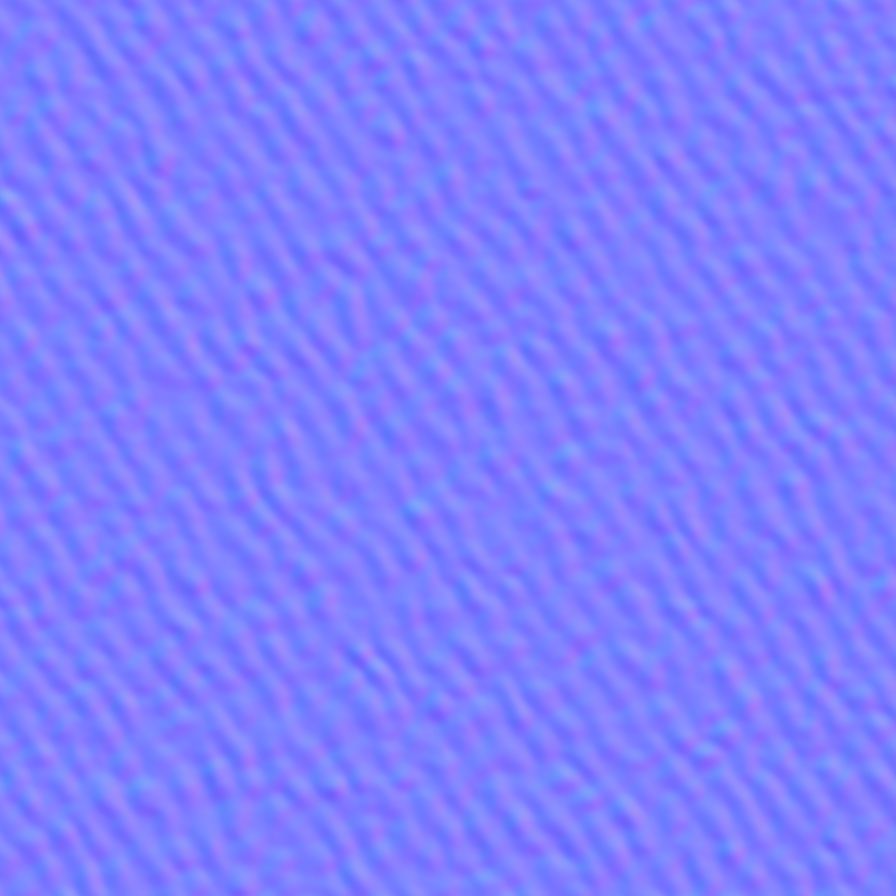
This texture map is drawn by a Shadertoy shader. Its source:

```glsl
// Tangent-space normal map of a soft, irregular diagonal twill weave.

// Stitch lattice: counts per canvas across and along the diagonal ridges
const vec2 WALE_WAVES = vec2(23.0, 16.0);
const vec2 CROSS_WAVES = vec2(-18.0, 20.0);
const vec2 STITCH_RADIUS = vec2(0.66, 0.80); // across and along a ridge
const float STITCH_HEIGHT = 0.0016;
const float STITCH_JITTER = 0.40;
const float ROW_SHIFT = 0.55;                // random slide of each ridge
const float WALE_HEIGHT = 0.00026;

// Irregularity: cells per canvas and strength
const float WARP_CELLS = 9.0;
const float WARP_AMOUNT = 0.20;
const float LUMP_CELLS = 26.0;
const float LUMP_HEIGHT = 0.0009;
const float FIBRE_CELLS = 56.0;
const float FIBRE_HEIGHT = 0.0008;

const float RELIEF = 1.0;                    // overall steepness
const float SLOPE_STEP = 0.002;              // sampling distance for slopes
const float TAU = 6.2831853;

vec3 hash3(vec2 cell) {
    vec3 q = fract(cell.xyx * vec3(0.1031, 0.1030, 0.0973));
    q += dot(q, q.yxz + 33.33);
    return fract((q.xxy + q.yzz) * q.zyx);
}

// Smooth compact bump: 1 at the centre, 0 beyond unit distance
float bump(vec2 d) {
    float f = max(0.0, 1.0 - dot(d, d));
    return f * f * f;
}

// Cellular noise: one bump or pit per cell
float bumpNoise(vec2 uv, float cells, float seed) {
    vec2 p = uv * cells;
    vec2 base = floor(p);
    float sum = 0.0;
    for (int y = -1; y <= 1; y++) {
        for (int x = -1; x <= 1; x++) {
            vec2 cell = base + vec2(x, y);
            vec3 rnd = hash3(cell + seed);
            sum += (2.0 * rnd.z - 1.0) * bump(p - cell - rnd.xy);
        }
    }
    return sum;
}

// Short raised stitches on the skewed lattice, each ridge slid at random
float stitches(vec2 lattice) {
    float column = floor(lattice.x);
    float sum = 0.0;
    for (int x = -1; x <= 1; x++) {
        float ridge = column + float(x);
        float slide = ROW_SHIFT * hash3(vec2(ridge + 71.0, 19.0)).x;
        vec2 p = lattice + vec2(0.0, slide);
        for (int y = -1; y <= 1; y++) {
            vec2 cell = vec2(ridge, floor(p.y) + float(y));
            vec3 rnd = hash3(cell + 207.0);
            vec2 centre = cell + 0.5 + STITCH_JITTER * (rnd.xy - 0.5);
            sum += mix(0.6, 1.3, rnd.z) * bump((p - centre) / STITCH_RADIUS);
        }
    }
    return sum;
}

float clothHeight(vec2 uv) {
    // Uneven yarn tension bends the lattice
    vec2 bend = vec2(bumpNoise(uv, WARP_CELLS, 111.0),
                     bumpNoise(uv, WARP_CELLS * 1.7, 147.0));
    vec2 lattice = vec2(dot(uv, WALE_WAVES), dot(uv, CROSS_WAVES));
    lattice += WARP_AMOUNT * (bend + 0.5 * bend.yx);

    // Stitches joined into diagonal ridges
    float h = STITCH_HEIGHT * stitches(lattice);
    h -= WALE_HEIGHT * cos(TAU * lattice.x);

    // Lumps and fine fibres
    h += LUMP_HEIGHT * bumpNoise(uv, LUMP_CELLS, 183.0);
    h += FIBRE_HEIGHT * bumpNoise(uv, FIBRE_CELLS, 331.0);
    return h;
}

void mainImage(out vec4 fragColor, in vec2 fragCoord) {
    vec2 uv = fragCoord / iResolution.y;

    // Central differences give the slope of the cloth
    vec2 e = vec2(SLOPE_STEP, 0.0);
    vec2 slope = vec2(clothHeight(uv + e.xy) - clothHeight(uv - e.xy),
                      clothHeight(uv + e.yx) - clothHeight(uv - e.yx));
    slope *= RELIEF / (2.0 * SLOPE_STEP);

    // Pack the unit normal into colour
    vec3 normal = normalize(vec3(-slope, 1.0));
    fragColor = vec4(0.5 + 0.5 * normal, 1.0);
}
```
